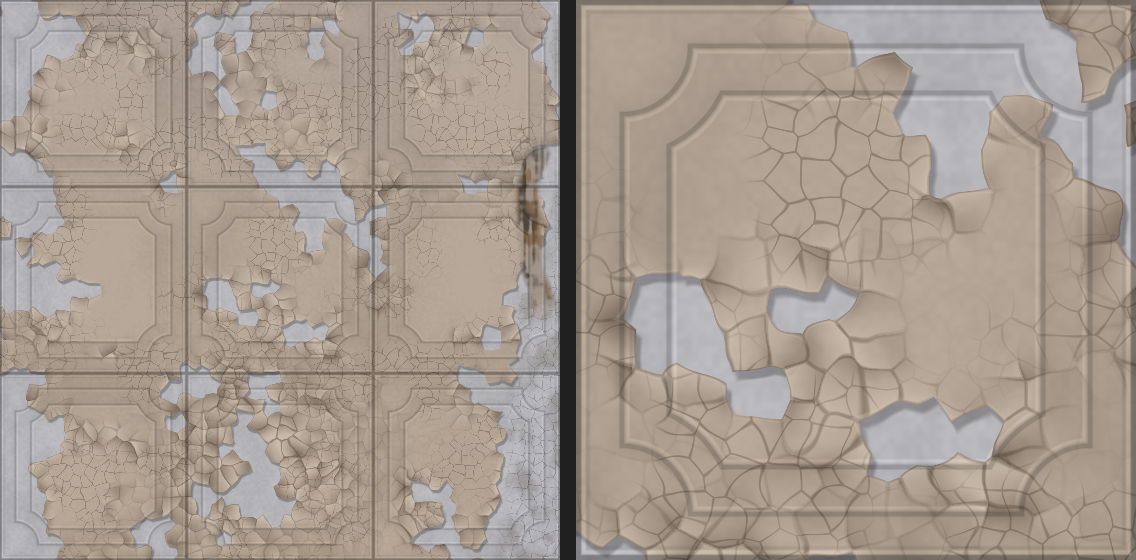
Left, the full canvas; right, a detail of the centre.
Reproduce this texture procedurally as a WebGL 1 fragment shader.

```glsl
precision highp float;
// Weathered pressed ceiling: a 3 x 3 grid of panels with two notched frames each.
// Paint is split into Voronoi chips; chips whose seed is damaged fall off and show
// pale plaster, while the rest crack, tilt and cast shadows. Frames are embossed on top.
uniform vec2 u_resolution;

const float TILES = 3.0;
const float CHIP_SCALE = 38.0;
const float CRACK_SCALE = 50.0;
const float PEEL_LEVEL = 0.72;
const float OUTER_HALF = 0.418;
const float INNER_HALF = 0.334;
const float OUTER_NOTCH = 0.122;
const float INNER_NOTCH = 0.197;
const float LINE_WIDTH = 0.0045;
const float SEAM_WIDTH = 0.009;
const vec2 SHADOW_SHIFT = vec2(-0.003, 0.005);
const vec3 PAINT = vec3(0.715, 0.660, 0.612);
const vec3 PAINT_WORN = vec3(0.625, 0.572, 0.530);
const vec3 FLAKE_LIT = vec3(0.82, 0.765, 0.70);
const vec3 DARK = vec3(0.36, 0.30, 0.25);
const vec3 PLASTER = vec3(0.725, 0.725, 0.745);
const vec3 PLASTER_STAIN = vec3(0.59, 0.575, 0.565);
const vec3 RUST = vec3(0.50, 0.34, 0.20);

float hash(vec2 p) {
  vec3 q = fract(p.xyx * 0.1031);
  q += dot(q, q.yzx + 33.33);
  return fract((q.x + q.y) * q.z);
}

float noise(vec2 p) {
  vec2 i = floor(p), f = fract(p);
  f = f * f * (3.0 - 2.0 * f);
  return mix(mix(hash(i), hash(i + vec2(1, 0)), f.x),
             mix(hash(i + vec2(0, 1)), hash(i + vec2(1, 1)), f.x), f.y);
}

float fbm(vec2 p) {
  float sum = 0.0, amp = 0.53;
  for (int i = 0; i < 4; i++) {
    sum += amp * noise(p);
    p = p * 2.03 + 17.3;
    amp *= 0.5;
  }
  return sum;
}

// Right border of the sound paint, receding toward the bottom.
float rightEdge(float y) {
  return mix(0.89, 0.985, smoothstep(0.1, 0.75, y)) + 0.05 * (noise(vec2(3.0, y * 11.0)) - 0.5);
}

// Scattered spots, a weak central column and both worn sides.
float damage(vec2 p) {
  float spots = 0.6 * noise(p * 11.0 + 4.7) + 0.4 * noise(p * 25.0 + 31.0);
  float column = 0.08 * exp(-40.0 * (p.x - 0.42) * (p.x - 0.42));
  float left = 0.34 * smoothstep(0.15, 0.0, p.x - 0.04 * noise(vec2(8.0, p.y * 6.0)));
  float right = 0.6 * smoothstep(-0.05, 0.02, p.x - rightEdge(p.y));
  return spots + column + left + right;
}

// x: gap to the nearest crack, y: signed bare area (positive is bare), z: chip tilt.
vec3 chips(vec2 p, float scale) {
  p += 0.010 * (vec2(noise(p * 55.0), noise(p * 55.0 + 40.0)) - 0.5);
  vec2 g = p * scale, cell = floor(g);
  float first = 9.0, second = 9.0, bare = 1.6, sound = 1.6, tilt = 0.0;
  for (int j = -1; j <= 1; j++) {
    for (int i = -1; i <= 1; i++) {
      vec2 id = cell + vec2(i, j);
      vec2 seed = id + 0.1 + 0.8 * vec2(hash(id), hash(id + 71.0));
      float d = distance(g, seed);
      if (damage(seed / scale) > PEEL_LEVEL) bare = min(bare, d);
      else sound = min(sound, d);
      if (d < first) {
        second = first;
        first = d;
        float turn = 6.2832 * hash(id + 13.0);
        tilt = dot(g - seed, vec2(cos(turn), sin(turn)));
      } else second = min(second, d);
    }
  }
  return vec3(second - first, sound - bare, tilt);
}

float stroke(float d, float width, float aa) {
  return 1.0 - smoothstep(width - aa, width + aa, abs(d));
}

// Square whose corners are bitten off by circles.
float notchedFrame(vec2 q, float halfSize, float notch) {
  return max(max(q.x, q.y) - halfSize, notch - distance(q, vec2(OUTER_HALF)));
}

float emboss(float d, float aa) {
  return 0.085 * stroke(d + 0.011, 0.003, aa) - 0.15 * stroke(d, LINE_WIDTH, aa)
       - 0.045 * exp(-45.0 * abs(d - 0.006));
}

void main() {
  vec2 p = gl_FragCoord.xy / u_resolution;
  vec2 q = abs(fract(p * TILES) - 0.5);
  float aa = TILES / min(u_resolution.x, u_resolution.y);
  float outer = notchedFrame(q, OUTER_HALF, OUTER_NOTCH);
  float inner = notchedFrame(q, INNER_HALF, INNER_NOTCH);
  float edge = 0.5 - max(q.x, q.y);

  // Paint with stains, grain and hairline cracks
  float grain = noise(p * 240.0) - 0.5, cloud = fbm(p * 7.0);
  float wear = 0.9 * (cloud - 0.38) + 0.22 * smoothstep(-0.02, 0.02, inner) + 0.25 * grain;
  vec3 paint = mix(PAINT, PAINT_WORN, clamp(wear, 0.0, 1.0));
  paint += vec3(0.012, 0.0, -0.022) * (1.0 - p.y);
  vec3 chip = chips(p, CHIP_SCALE);
  float hair = chips(p + 0.37, CRACK_SCALE).x;
  float crackAmount = smoothstep(0.35, 0.7, noise(p * 17.0 + 9.0));
  paint = mix(paint, DARK, 0.42 * crackAmount * (1.0 - smoothstep(0.015, 0.085, hair)));

  // Lifted flakes near damage and in the lower centre
  float lower = 0.7 * exp(-28.0 * dot(p - vec2(0.48, 0.17), p - vec2(0.48, 0.17)));
  float lift = clamp(smoothstep(0.48, 0.80, damage(p)) + lower, 0.0, 1.0);
  float slope = chip.z * lift;
  paint = mix(paint, FLAKE_LIT, clamp(slope * 1.3, 0.0, 0.7));
  paint = mix(paint, DARK, clamp(-slope * 0.8, 0.0, 0.5));
  paint = mix(paint, DARK, 0.5 * lift * (1.0 - smoothstep(0.02, 0.12, chip.x)));

  // Plaster, stained mostly along the right side
  float side = smoothstep(-0.02, 0.03, p.x - rightEdge(p.y));
  float stain = smoothstep(0.35, 0.7, fbm(p * vec2(34.0, 22.0))) * (0.2 + 0.6 * side);
  vec3 plaster = mix(PLASTER, PLASTER_STAIN, stain) + 0.035 * grain;
  plaster *= 1.0 - 0.22 * side * (1.0 - smoothstep(0.0, 0.08, hair));
  float shade = 1.0 - smoothstep(-0.12, 0.12, chips(p + SHADOW_SHIFT, CHIP_SCALE).y);
  plaster *= 1.0 - 0.24 * shade;

  // Chip borders with a bright lip
  float soft = CHIP_SCALE * aa / TILES;
  float bare = smoothstep(-soft, soft, chip.y);
  vec3 color = mix(paint, plaster, bare);
  color = mix(color, FLAKE_LIT, 0.4 * stroke(chip.y + 0.08, 0.07, soft) * noise(p * 60.0));

  // Rotten, rusty streak of vertical fibres
  float reach = smoothstep(0.41, 0.48, p.y) * (1.0 - smoothstep(0.70, 0.77, p.y));
  float offset = abs(p.x - 0.957 + 0.03 * (noise(vec2(p.y * 15.0, 2.0)) - 0.5));
  float streak = reach * (1.0 - smoothstep(0.012, 0.027, offset));
  float fibre = noise(p * vec2(190.0, 24.0)) * 0.65 + noise(p * vec2(70.0, 130.0)) * 0.35;
  vec3 rot = mix(DARK * 0.8, PAINT_WORN, smoothstep(0.22, 0.65, fibre));
  rot = mix(rot, RUST, 0.6 * smoothstep(0.55, 0.8, noise(p * vec2(90.0, 35.0) + 5.0)));
  color = mix(color, rot, 0.9 * streak);

  // Embossed frames and panel seams over everything
  float relief = emboss(outer, aa) + emboss(inner, aa);
  relief -= 0.24 * stroke(edge, SEAM_WIDTH, aa) + 0.06 * exp(-40.0 * edge);
  relief += 0.09 * stroke(edge - 0.014, 0.003, aa) - 0.06 * stroke(edge - 0.022, 0.003, aa);
  gl_FragColor = vec4(clamp(color * (1.0 + relief), 0.0, 1.0), 1.0);
}
```
